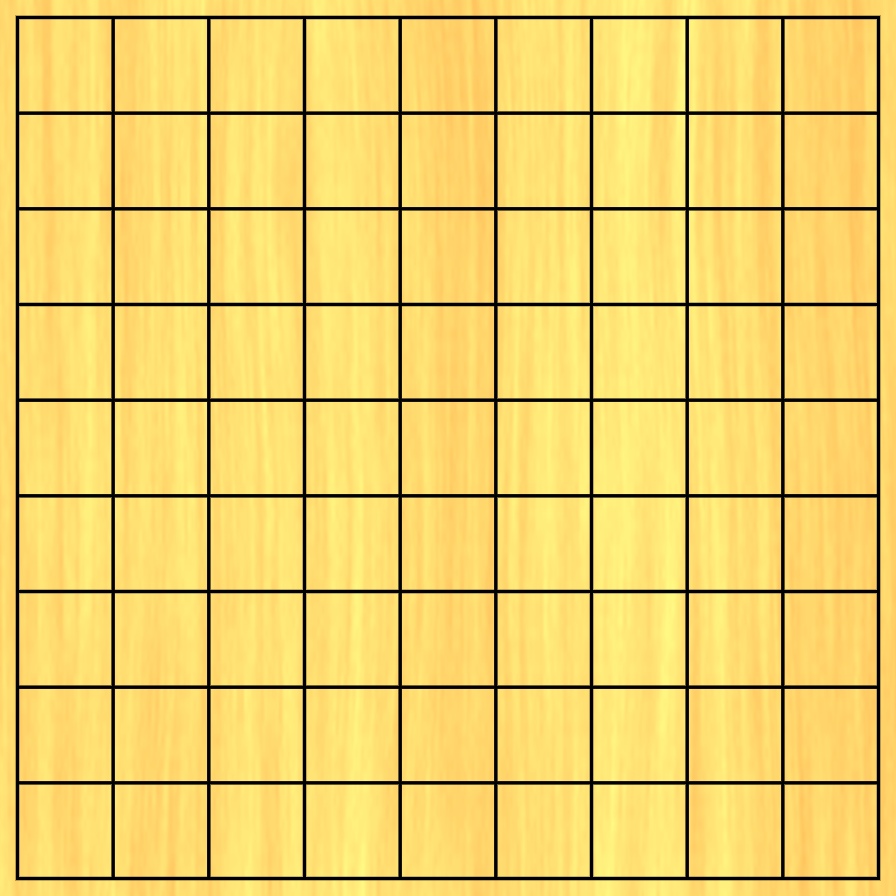
A WebGL 2 fragment shader for this pattern:

```glsl
#version 300 es
precision highp float;
// A nine by nine board ruled in black on pale yellow wood.
// The wood is layered value noise, stretched vertically into grain;
// the ruling is a distance to the nearest grid line, clipped to the board.

uniform vec2 u_resolution;
out vec4 fragColor;

const float CELLS = 9.0;
const float MARGIN = 0.0195;
const float CELL_SIZE = (1.0 - 2.0 * MARGIN) / CELLS;
const float LINE_WIDTH = 0.0039;

const vec3 LINE_COLOR = vec3(0.0);
const vec3 WOOD_AMBER = vec3(1.0, 0.775, 0.375);
const vec3 WOOD_LEMON = vec3(1.0, 0.975, 0.515);

// Broad lightness of the wood across the board, one value per column.
const float COLUMN_TONE[9] = float[9](0.40, 0.50, 0.52, 0.60, 0.30, 0.60, 0.68, 0.53, 0.31);

// Grain layers: frequency across and along the fibre, and strength.
const vec2 STREAK_FREQ = vec2(44.0, 0.9);
const vec2 GRAIN_FREQ = vec2(115.0, 2.5);
const vec2 FIBRE_FREQ = vec2(230.0, 9.0);
const vec2 SPECK_FREQ = vec2(260.0, 75.0);
const float STREAK_GAIN = 0.42;
const float GRAIN_GAIN = 0.38;
const float FIBRE_GAIN = 0.30;
const float SPECK_GAIN = 0.16;

const vec2 WARP_FREQ = vec2(7.0, 2.6);
const float WARP_AMOUNT = 0.022;
const float WAVE_PERIOD = 0.65;
const float WAVE_GAIN = 0.035;

float hash(vec2 p) {
    return fract(sin(dot(p, vec2(127.1, 311.7))) * 43758.5453);
}

float valueNoise(vec2 p) {
    vec2 cell = floor(p);
    vec2 f = fract(p);
    f = f * f * (3.0 - 2.0 * f);
    float low = mix(hash(cell), hash(cell + vec2(1.0, 0.0)), f.x);
    float high = mix(hash(cell + vec2(0.0, 1.0)), hash(cell + 1.0), f.x);
    return mix(low, high, f.y);
}

// Noise centred on zero.
float layer(vec2 p, vec2 freq, float seed) {
    return valueNoise(p * freq + seed) - 0.5;
}

// Column tones blended smoothly between column centres.
float broadTone(float x) {
    float column = clamp((x - MARGIN) / CELL_SIZE - 0.5, 0.0, CELLS - 1.0);
    int left = int(min(floor(column), CELLS - 2.0));
    return mix(COLUMN_TONE[left], COLUMN_TONE[left + 1],
               smoothstep(0.0, 1.0, column - float(left)));
}

vec3 woodColor(vec2 uv) {
    // Bend the fibres a little so that they lean and drift.
    vec2 p = uv;
    p.x += WARP_AMOUNT * layer(uv, WARP_FREQ, 3.0);

    float tone = broadTone(p.x);
    tone += STREAK_GAIN * layer(p, STREAK_FREQ, 11.0);
    tone += GRAIN_GAIN * layer(p, GRAIN_FREQ, 29.0);
    tone += FIBRE_GAIN * layer(p, FIBRE_FREQ, 47.0);
    tone += SPECK_GAIN * layer(p, SPECK_FREQ, 71.0);
    tone += WAVE_GAIN * cos(6.28319 * (uv.y - 0.5) / WAVE_PERIOD);
    return mix(WOOD_AMBER, WOOD_LEMON, clamp(tone, 0.0, 1.0));
}

// Signed distance to the ruling, negative inside a line.
float rulingDistance(vec2 uv) {
    vec2 grid = (uv - MARGIN) / CELL_SIZE;
    vec2 nearest = clamp(floor(grid + 0.5), 0.0, CELLS);
    vec2 gap = abs(grid - nearest) * CELL_SIZE;
    vec2 outside = abs(uv - 0.5) - (0.5 - MARGIN);
    float line = min(gap.x, gap.y);
    return max(line, max(outside.x, outside.y)) - 0.5 * LINE_WIDTH;
}

void main() {
    vec2 uv = gl_FragCoord.xy / u_resolution;
    float pixel = 1.0 / min(u_resolution.x, u_resolution.y);
    float ink = clamp(0.5 - rulingDistance(uv) / pixel, 0.0, 1.0);
    fragColor = vec4(mix(woodColor(uv), LINE_COLOR, ink), 1.0);
}
```
